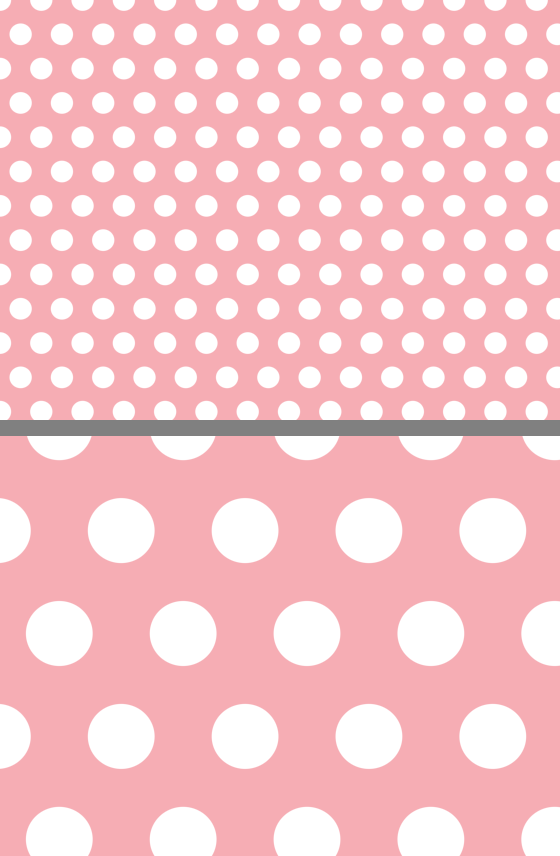
Top: the whole. Bottom: its middle third, enlarged.
A Shadertoy shader for this pattern:

```glsl
// Offset from the nearest dot centre, with odd rows shifted half a step
vec2 staggeredCell(vec2 p, vec2 spacing) {
    float row = floor(p.y / spacing.y + 0.5);
    p.x -= 0.5 * spacing.x * mod(row, 2.0);
    return p - spacing * floor(p / spacing + 0.5);
}

// Approximate signed distance to an axis-aligned ellipse
float ellipseDistance(vec2 p, vec2 radii) {
    float k = length(p / radii);
    float slope = length(p / (radii * radii));
    return k * (k - 1.0) / max(slope, 0.001);
}

// Coverage of a shape, smoothed over about one pixel
float coverage(float dist, float pixel) {
    return 1.0 - smoothstep(-0.75 * pixel, 0.75 * pixel, dist);
}

void mainImage(out vec4 fragColor, in vec2 fragCoord) {
    const vec3 PINK = vec3(0.965, 0.678, 0.706);
    const vec3 WHITE = vec3(1.0);

    // Lengths are fractions of the canvas height
    const vec2 SPACING = vec2(0.0983, 0.08168);
    const vec2 RADII = vec2(0.0265, 0.0258);

    // Lattice anchored at the upper left corner
    float pixel = 1.0 / iResolution.y;
    vec2 p = vec2(fragCoord.x, iResolution.y - fragCoord.y) * pixel;

    // White dots over the pink ground
    float dist = ellipseDistance(staggeredCell(p, SPACING), RADII);
    fragColor = vec4(mix(PINK, WHITE, coverage(dist, pixel)), 1.0);
}
```
